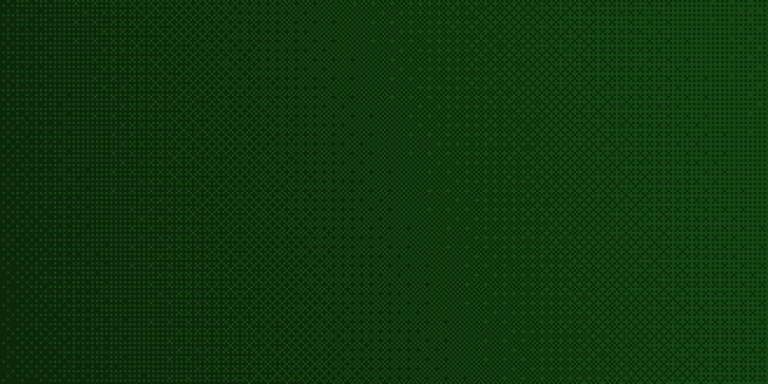
This background is drawn by a WebGL 2 fragment shader. Its source:

```glsl
#version 300 es
precision highp float;
// Two greens blended by an ordered 8x8 Bayer dither. A slightly tilted ramp
// brightens toward the upper right and dips at the left side; each square cell
// compares it with its threshold, and cell edges are filtered to the pixel.

uniform vec2 u_resolution;
out vec4 fragColor;

const vec3 DARK_GREEN = vec3(0.046, 0.152, 0.040);
const vec3 LIGHT_GREEN = vec3(0.082, 0.278, 0.070);
const float CELLS_PER_HEIGHT = 164.0;
const float CENTER_LEVEL = 0.481;           // share of light green at the center
const vec2 RAMP_SLOPE = vec2(0.275, 0.103); // change of level per canvas height
const float EDGE_DIP = 0.09;                // extra darkness at the left side
const float EDGE_WIDTH = 0.25;              // reach of the dip in canvas heights
const int BAYER_BITS = 3;                   // matrix side is 2^bits
const ivec2 BAYER_SHIFT = ivec2(1, 0);      // matrix offset in cells

// Bayer threshold in 0..1, the finest bit carrying the largest weight
float bayerThreshold(ivec2 cell) {
    int rank = 0;
    for (int i = 0; i < BAYER_BITS; i++) {
        ivec2 bit = (cell >> i) & 1;
        rank = rank * 4 + 2 * (bit.x ^ bit.y) + bit.x;
    }
    float count = float(1 << (2 * BAYER_BITS));
    return (float(rank) + 0.5) / count;
}

// Share of light green at a point given in cells from the top left
float rampLevel(vec2 cellPos, float aspect) {
    vec2 pos = cellPos / CELLS_PER_HEIGHT;
    vec2 fromCenter = pos - 0.5 * vec2(aspect, 1.0);
    float ramp = CENTER_LEVEL + dot(fromCenter, RAMP_SLOPE * vec2(1.0, -1.0));
    return ramp - EDGE_DIP * exp(-max(pos.x, 0.0) / EDGE_WIDTH);
}

// One where a cell is light, zero where it is dark
float ditherCell(vec2 cell, float aspect) {
    float threshold = bayerThreshold(ivec2(cell) + BAYER_SHIFT);
    return step(threshold, rampLevel(cell + 0.5, aspect));
}

void main() {
    float aspect = u_resolution.x / u_resolution.y;
    vec2 fromTopLeft = vec2(gl_FragCoord.x, u_resolution.y - gl_FragCoord.y);
    float pixelWidth = CELLS_PER_HEIGHT / u_resolution.y;
    vec2 cellPos = fromTopLeft * pixelWidth;

    // Blend the four cells around the nearest grid corner by pixel coverage
    vec2 corner = floor(cellPos + 0.5);
    vec2 cover = clamp((cellPos - corner) / pixelWidth + 0.5, 0.0, 1.0);
    float upper = mix(ditherCell(corner - 1.0, aspect),
                      ditherCell(corner - vec2(0.0, 1.0), aspect), cover.x);
    float lower = mix(ditherCell(corner - vec2(1.0, 0.0), aspect),
                      ditherCell(corner, aspect), cover.x);
    float light = mix(upper, lower, cover.y);

    // Fall back to the plain ramp once cells are smaller than pixels
    light = mix(light, rampLevel(cellPos, aspect), smoothstep(1.0, 2.0, pixelWidth));

    fragColor = vec4(mix(DARK_GREEN, LIGHT_GREEN, light), 1.0);
}
```
